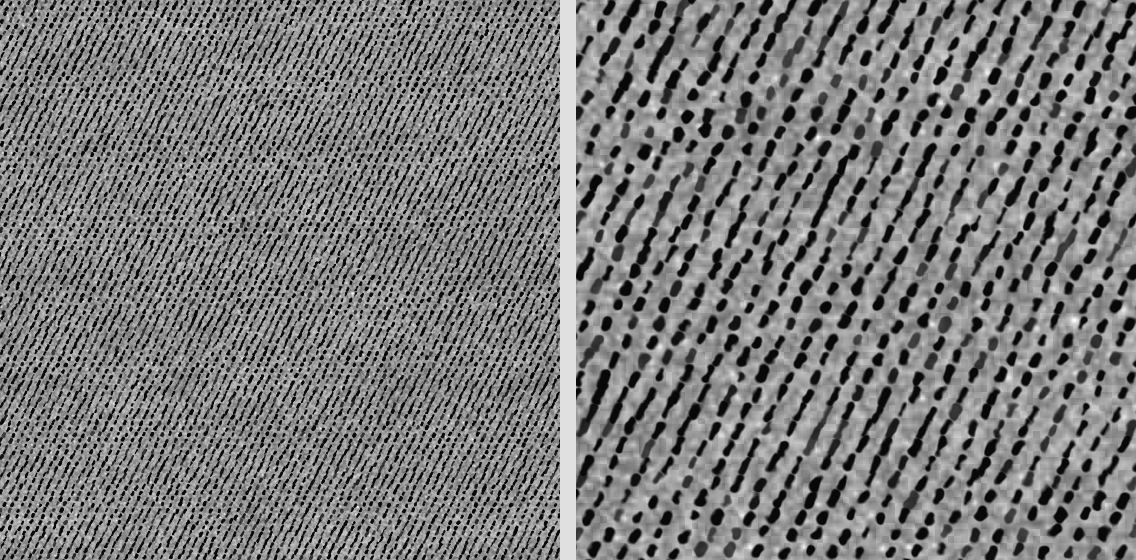
Left, the full canvas; right, a detail of the centre.
Write a Shadertoy shader that draws this texture.

```glsl
// Grey twill cloth: steep diagonal rows of dark stitch gaps, loosening into dots in eight faint bands.

const vec2 STITCHES = vec2(64.0, 96.0);   // repeats across and down
const float TAU = 6.2831853;

float hash(vec2 p) {
    vec3 q = fract(p.xyx * vec3(0.1031, 0.1030, 0.0973));
    q += dot(q, q.yzx + 33.33);
    return fract((q.x + q.y) * q.z);
}

// Value noise that wraps after n cells
float wrapNoise(vec2 uv, vec2 n) {
    vec2 p = uv * n, c = floor(p), f = fract(p);
    f = f * f * (3.0 - 2.0 * f);
    float a = hash(mod(c, n)), b = hash(mod(c + vec2(1, 0), n));
    float d = hash(mod(c + vec2(0, 1), n)), e = hash(mod(c + 1.0, n));
    return mix(mix(a, b, f.x), mix(d, e, f.x), f.y);
}

// Distance to a segment centred on the origin with half extent h
float segment(vec2 p, vec2 h) {
    return length(p - h * clamp(dot(p, h) / dot(h, h), -1.0, 1.0));
}

void mainImage(out vec4 fragColor, in vec2 fragCoord) {
    vec2 uv = fragCoord / iResolution.xy;

    // Bands: 0 where gaps nearly join into strokes, 1 where they are separate dots
    float wobble = wrapNoise(uv, vec2(8, 16)) + wrapNoise(uv, vec2(32, 48)) - 1.0;
    float broken = 0.5 + 0.5 * cos(TAU * (8.0 * uv.y + 0.21) + 1.5 * wobble);
    broken = clamp(broken + 0.5 * wobble, 0.0, 1.0);

    float soft = max(0.10, 0.6 * STITCHES.y / iResolution.y);
    float fray = 0.22 * (wrapNoise(uv + 0.25, vec2(256)) - 0.5);
    float gap = 0.0, glint = 0.0;

    // Stitch gaps: each row steps a third of a stitch to the right
    for (int dy = -1; dy <= 1; dy++) {
        float y = uv.y * STITCHES.y;
        float row = floor(y) + float(dy);
        float wrappedRow = mod(row, STITCHES.y);
        float x = uv.x * STITCHES.x - wrappedRow / 3.0;
        for (int dx = -1; dx <= 1; dx++) {
            float column = floor(x) + float(dx);
            vec2 id = vec2(mod(column, STITCHES.x), wrappedRow);
            float r1 = hash(id + 11.0), r2 = hash(id + 137.0), r3 = hash(id + 291.0);
            vec2 p = vec2((x - column - 0.5) * 1.5, y - row - 0.5);
            p -= (vec2(r1, r2) - 0.5) * vec2(0.36, 0.36);

            float halfLength = mix(0.38, 0.17, broken) * mix(0.6, 1.15, r3);
            float radius = mix(0.19, 0.25, broken) * mix(0.75, 1.2, hash(id + 419.0));
            float d = segment(p, halfLength * vec2(0.5, 1.0)) + fray;
            float depth = mix(0.65, 1.0, smoothstep(0.0, 0.35, hash(id + 53.0)));
            gap = max(gap, depth * (1.0 - smoothstep(radius - soft, radius + soft, d)));

            // Bright fibre beside some gaps
            vec2 g = p - vec2(0.42, -0.2) * (r3 > 0.5 ? 1.0 : -1.0);
            glint += smoothstep(0.4, 1.0, r1) * exp(-dot(g, g) * 30.0);
        }
    }

    // Yarn tone with fine grain and broad variation
    float yarn = 0.605;
    yarn += 0.24 * (wrapNoise(uv, vec2(256)) - 0.5);
    yarn += 0.12 * (hash(floor(uv * 256.0) + 7.0) - 0.5);
    yarn += 0.06 * (wrapNoise(uv, vec2(9, 16)) - 0.5);
    yarn += 0.04 * (wrapNoise(uv + 0.5, vec2(4, 32)) - 0.5);
    yarn += (0.16 + 0.10 * broken) * glint;

    float tone = mix(yarn, 0.03, gap);
    fragColor = vec4(vec3(clamp(tone, 0.0, 1.0)), 1.0);
}
```
